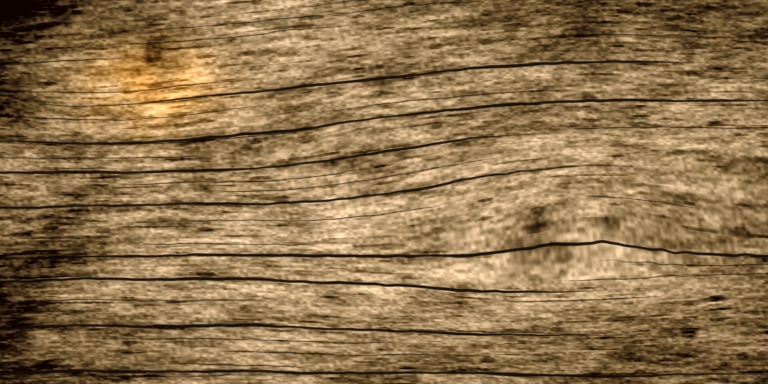
Write a Shadertoy shader that draws this texture.

```glsl
// Weathered, cracked timber with a vignette. A warped height gives the grain level;
// stretched noise along it makes the fibres, and thin level lines make the cracks.
// One tone value collects all of it and is coloured by a three-stop ramp.

const vec3 DARK = vec3(0.15, 0.09, 0.04);
const vec3 BROWN = vec3(0.43, 0.33, 0.18);
const vec3 PALE = vec3(0.83, 0.70, 0.53);
const vec3 CRACK_COLOR = vec3(0.07, 0.045, 0.025);
const vec3 GLOW_COLOR = vec3(0.24, 0.12, -0.02);

const float BASE_TONE = 0.69;
const vec2 KNOT_CENTER = vec2(1.46, 0.32);
const vec2 KNOT_SIZE = vec2(0.42, 0.16);
const float KNOT_BULGE = 0.58;
const float GRAIN_RISE = 0.11;
const vec2 GLOW_CENTER = vec2(0.40, 0.77);
const vec2 GLOW_SIZE = vec2(0.17, 0.10);

const int MAIN_CRACKS = 8;
const int FINE_CRACKS = 28;
const float MAIN_WIDTH = 0.0031;
const float FINE_WIDTH = 0.0010;

float hash(vec2 p) {
    vec3 q = fract(p.xyx * vec3(0.1031, 0.1030, 0.0973));
    q += dot(q, q.yzx + 33.33);
    return fract((q.x + q.y) * q.z);
}

float noise(vec2 p) {
    vec2 i = floor(p), f = fract(p);
    f = f * f * (3.0 - 2.0 * f);
    float low = mix(hash(i), hash(i + vec2(1, 0)), f.x);
    float high = mix(hash(i + vec2(0, 1)), hash(i + vec2(1, 1)), f.x);
    return mix(low, high, f.y);
}

// Noise centred on zero, offset by a seed
float grain(vec2 p, float seed) {
    return noise(p + seed * 17.3) - 0.5;
}

// Height with the knot and the rise of the fibres taken out
float grainLevel(vec2 p) {
    vec2 k = (p - KNOT_CENTER) / KNOT_SIZE;
    float bulge = KNOT_BULGE * (p.y - KNOT_CENTER.y) * exp(-dot(k, k));
    float rise = GRAIN_RISE * smoothstep(0.3, 0.65, p.y)
               * smoothstep(1.4 - 1.6 * p.y, 1.6, p.x);
    return p.y - bulge - rise + 0.016 * grain(p * vec2(3.0, 4.0), 1.0);
}

// Coverage of tapered cracks: x is the sharp line, y is its soft shade
vec2 cracks(float x, float level, float slope, int count, float width,
            vec2 centers, vec2 reach, float top, float seed) {
    float pixel = 1.0 / iResolution.y;
    vec2 cover = vec2(0.0);
    for (int i = 0; i < count; i++) {
        vec2 id = vec2(float(i), seed);
        float at = (float(i) + 0.25 + 0.5 * hash(id)) * top / float(count);
        float center = mix(centers.x, centers.y, hash(id + 41.0));
        float halfLength = mix(reach.x, reach.y, hash(id + 83.0));
        float taper = 1.0 - smoothstep(0.5, 1.0, abs(x - center) / halfLength);
        float wander = 0.006 * grain(vec2(x * 7.0, at * 90.0), seed)
                     + 0.003 * grain(vec2(x * 32.0, at * 90.0), seed + 1.0);
        float d = abs(level - at + wander) / slope;
        float w = width * taper * (0.55 + 0.9 * noise(vec2(x * 9.0, at * 50.0)));
        float line = 1.0 - smoothstep(w - pixel, w + pixel, d);
        cover = max(cover, vec2(line, exp(-d / (4.0 * width))) * min(1.0, taper * 2.0));
    }
    return cover;
}

// Summed fibres, speckle, mottling and dark pits
float woodTone(vec2 p, float level) {
    vec2 g = vec2(p.x, level);
    float tone = 0.20 * grain(g * vec2(2.2, 4.0), 2.0)
               + 0.24 * grain(g * vec2(8.0, 17.0), 3.0)
               + 0.28 * grain(g * vec2(9.0, 70.0), 4.0)
               + 0.30 * grain(g * vec2(32.0, 165.0), 5.0)
               + 0.27 * grain(vec2(g.x + 0.3 * g.y, g.y) * vec2(105.0, 190.0), 6.0);
    float pits = smoothstep(0.74, 0.92, noise(g * vec2(15.0, 115.0) + 71.0));
    return tone - 0.24 * pits;
}

// Darkening toward the corners, with stains along the left side
float shading(vec2 p) {
    vec2 c = 2.0 * p / vec2(iResolution.x / iResolution.y, 1.0) - vec2(1.0, 0.94);
    float r = 0.5 * dot(c, c);
    float blotch = smoothstep(0.4, 0.8, noise(p * vec2(5.0, 7.0) + 9.0));
    float stain = 0.20 * blotch * (1.0 - smoothstep(0.05, 0.45, p.x));
    float corner = 0.14 * exp(-4.0 * length(p - vec2(0.0, 1.0)));
    return -0.16 * r - 0.22 * r * r - stain - corner;
}

vec3 woodRamp(float tone) {
    vec3 shade = mix(DARK, BROWN, (tone - DARK.r) / (BROWN.r - DARK.r));
    vec3 light = mix(BROWN, PALE, (tone - BROWN.r) / (PALE.r - BROWN.r));
    return tone < BROWN.r ? shade : light;
}

void mainImage(out vec4 fragColor, in vec2 fragCoord) {
    vec2 p = fragCoord / iResolution.y;
    float level = grainLevel(p);
    float slope = max(0.3, (grainLevel(p + vec2(0.0, 0.002)) - level) / 0.002);

    float tone = BASE_TONE + woodTone(p, level) + shading(p);
    vec2 wide = cracks(p.x, level, slope, MAIN_CRACKS, MAIN_WIDTH,
                       vec2(0.4, 1.3), vec2(0.8, 1.6), 0.80, 5.0);
    vec2 fine = cracks(p.x, level, slope, FINE_CRACKS, FINE_WIDTH,
                       vec2(0.0, 2.0), vec2(0.15, 0.55), 0.95, 12.0);
    tone -= 0.12 * wide.y + 0.08 * fine.y;

    // Warm lit patch, broken up by the grain
    vec2 k = (p - GLOW_CENTER) / GLOW_SIZE;
    float glow = exp(-dot(k, k)) * (0.5 + noise(p * vec2(14.0, 22.0)));
    vec3 color = woodRamp(max(tone, 0.06)) + GLOW_COLOR * glow;

    color = mix(color, CRACK_COLOR, max(0.95 * wide.x, 0.65 * fine.x));
    fragColor = vec4(clamp(color, 0.0, 1.0), 1.0);
}
```
